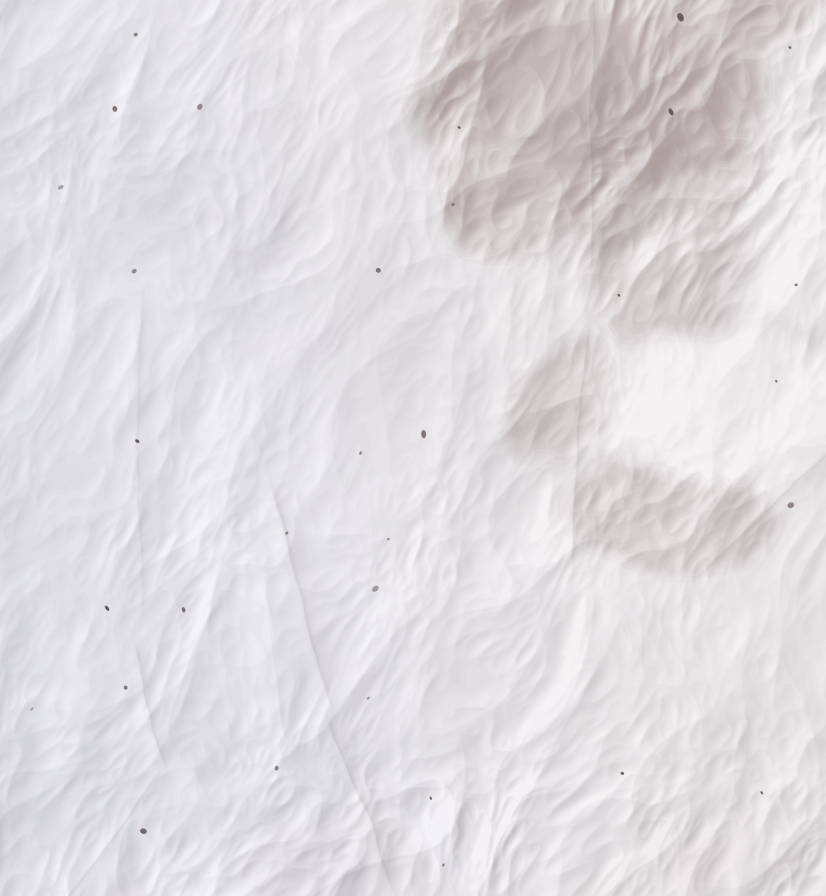
Give the GLSL for this texture, as a WebGL 1 fragment shader.

```glsl
precision highp float;
// Pale crumpled paper with brown water stains, long folds and dark specks.
// Slanted ridged gradient noise is lit from one side for the wrinkles; tone
// and stain are then cut into soft steps to give flat, layered patches.

uniform vec2 u_resolution;

#define PAPER_TONE 0.893
#define WRINKLE_SCALE 5.0
#define WRINKLE_DEPTH 0.021
#define CLOUD_DEPTH 0.034
#define TONE_STEP 0.011
#define STAIN_STEP 0.09
#define SPECK_GRID 11.0
#define SPECK_SHARE 0.24
#define COOL_TINT vec3(-0.007, -0.008, 0.018)
#define WARM_TINT vec3(0.006, -0.005, 0.002)
#define STAIN_COLOR vec3(0.725, 0.672, 0.668)
#define SPECK_COLOR vec3(0.36, 0.30, 0.30)

vec2 hash2(vec2 p) {
  p = vec2(dot(p, vec2(127.1, 311.7)), dot(p, vec2(269.5, 183.3)));
  return fract(sin(p) * 43758.545);
}

float corner(vec2 cell, vec2 offset, vec2 f) {
  return dot(hash2(cell + offset) * 2.0 - 1.0, f - offset);
}

float gradientNoise(vec2 p) {
  vec2 i = floor(p), f = p - i;
  vec2 u = f * f * f * (f * (f * 6.0 - 15.0) + 10.0);
  return mix(mix(corner(i, vec2(0, 0), f), corner(i, vec2(1, 0), f), u.x),
             mix(corner(i, vec2(0, 1), f), corner(i, vec2(1, 1), f), u.x), u.y);
}

float fbm(vec2 p) {
  float sum = 0.0, amp = 1.0;
  for (int i = 0; i < 4; i++) {
    sum += amp * gradientNoise(p);
    p = mat2(1.6, 1.2, -1.2, 1.6) * p + 7.3;
    amp *= 0.5;
  }
  return sum;
}

// Ridged height field, stretched along a steep diagonal
float wrinkleHeight(vec2 p) {
  vec2 q = vec2(dot(p, vec2(0.88, -0.47)) * 1.7, dot(p, vec2(0.47, 0.88)));
  q *= WRINKLE_SCALE;
  q += 0.35 * vec2(gradientNoise(q * 0.9 + 3.1), gradientNoise(q * 0.9 + 9.7));
  float sum = 0.0, amp = 1.0;
  for (int i = 0; i < 4; i++) {
    sum += amp * abs(gradientNoise(q));
    q = mat2(1.75, 0.55, -0.55, 1.75) * q + 4.7;
    amp *= 0.52;
  }
  return sum / WRINKLE_SCALE;
}

float blob(vec2 p, vec2 center, vec2 radius) {
  return 1.0 - smoothstep(0.7, 1.12, length((p - center) / radius));
}

// Fold from a to b: thin dark line, soft shadow on its right, light on its left
float fold(vec2 p, vec2 a, vec2 b) {
  vec2 d = b - a;
  float t = dot(p - a, d) / dot(d, d);
  float side = (d.x * (p.y - a.y) - d.y * (p.x - a.x)) / length(d);
  float ends = smoothstep(-0.05, 0.12, t) * (1.0 - smoothstep(0.85, 1.05, t));
  float line = 0.055 * exp(-abs(side) / 0.0022);
  float shade = 0.035 * exp(-abs(side) / 0.022) * smoothstep(-0.002, 0.002, side);
  float glow = 0.022 * exp(-abs(side) / 0.012) * smoothstep(0.002, -0.002, side);
  return ends * (line + shade - glow);
}

float steps(float v, float size) {
  v /= size;
  return (floor(v) + smoothstep(0.3, 0.7, fract(v))) * size;
}

float specks(vec2 p) {
  vec2 cell = floor(p * SPECK_GRID);
  vec2 h = hash2(cell + 17.0), k = hash2(cell + 41.0);
  vec2 d = p - (cell + 0.2 + 0.6 * h) / SPECK_GRID;
  d = vec2(d.x + d.y * (k.y - 0.5), d.y * mix(0.6, 1.2, h.x));
  float radius = mix(0.0012, 0.0036, h.y * h.y);
  float shape = 1.0 - smoothstep(radius - 0.0008, radius + 0.0008, length(d));
  return shape * step(k.x, SPECK_SHARE) * mix(0.45, 1.0, k.y);
}

void main() {
  vec2 p = gl_FragCoord.xy / u_resolution.y;
  vec2 bend = vec2(fbm(p * 7.0), fbm(p * 7.0 + 21.0));
  vec2 w = p + 0.045 * bend;
  vec2 v = p + 0.010 * bend;

  // Wrinkles, stronger along the bottom and in the upper right
  float slope = (wrinkleHeight(p + vec2(-0.003, 0.002)) - wrinkleHeight(p)) / 0.0036;
  float rough = 0.65 + 0.6 * smoothstep(0.3, 0.05, p.y) + 0.5 * gradientNoise(p * 4.0);
  rough += 0.3 * smoothstep(0.5, 0.8, p.x) * smoothstep(0.5, 0.8, p.y);
  float tone = PAPER_TONE + WRINKLE_DEPTH * rough * slope + CLOUD_DEPTH * fbm(w * 3.5);

  // Long folds
  float folds = fold(v, vec2(0.66, 1.0), vec2(0.655, 0.68)) + fold(v, vec2(0.652, 0.64), vec2(0.64, 0.36));
  folds += fold(v, vec2(0.302, 0.46), vec2(0.375, 0.2)) + fold(v, vec2(0.37, 0.2), vec2(0.44, 0.0));
  folds += 0.6 * fold(v, vec2(0.155, 0.68), vec2(0.155, 0.3)) + fold(v, vec2(0.15, 0.28), vec2(0.185, 0.14));
  folds += fold(v, vec2(0.18, 0.14), vec2(0.06, -0.02)) + fold(v, vec2(0.94, 0.51), vec2(0.77, 0.35));

  // Stains around a bleached patch
  float bleach = max(blob(w, vec2(0.80, 0.56), vec2(0.13, 0.10)), 0.8 * blob(w, vec2(0.90, 0.75), vec2(0.08, 0.11)));
  float stain = max(0.72 * blob(w, vec2(0.66, 0.90), vec2(0.20, 0.15)), 0.62 * blob(w, vec2(0.58, 0.79), vec2(0.09, 0.09)));
  stain = max(stain, 0.42 * blob(w, vec2(0.73, 0.77), vec2(0.14, 0.16)));
  stain = max(stain, 0.62 * blob(w, vec2(0.74, 1.0), vec2(0.20, 0.07)));
  stain = max(stain, 0.42 * blob(w, vec2(0.75, 0.42), vec2(0.12, 0.07)));
  stain = max(stain, 0.32 * blob(w, vec2(0.63, 0.55), vec2(0.06, 0.08)));
  stain *= (1.0 - bleach) * (1.0 + 0.7 * fbm(p * 5.0 + 5.0) - 0.15 * slope);
  stain += 0.16 * smoothstep(0.22, 0.0, p.y) * smoothstep(0.0, 0.5, gradientNoise(p * 6.0) + 0.2);

  // Layered colour
  tone += 0.05 * bleach - 0.025 * smoothstep(0.08, 0.0, p.x);
  tone = min(steps(tone - 0.8 * folds, TONE_STEP), 0.955);
  vec3 tint = mix(COOL_TINT, WARM_TINT, smoothstep(0.0, 0.75, p.x + 0.25 * p.y - 0.1));
  vec3 color = vec3(tone) + tint;
  float cover = clamp(steps(stain, STAIN_STEP) + 1.6 * max(folds, 0.0), 0.0, 1.0);
  color = mix(color, STAIN_COLOR + 0.6 * (tone - PAPER_TONE), cover);
  color = mix(color, SPECK_COLOR, specks(p));
  gl_FragColor = vec4(color, 1.0);
}
```
